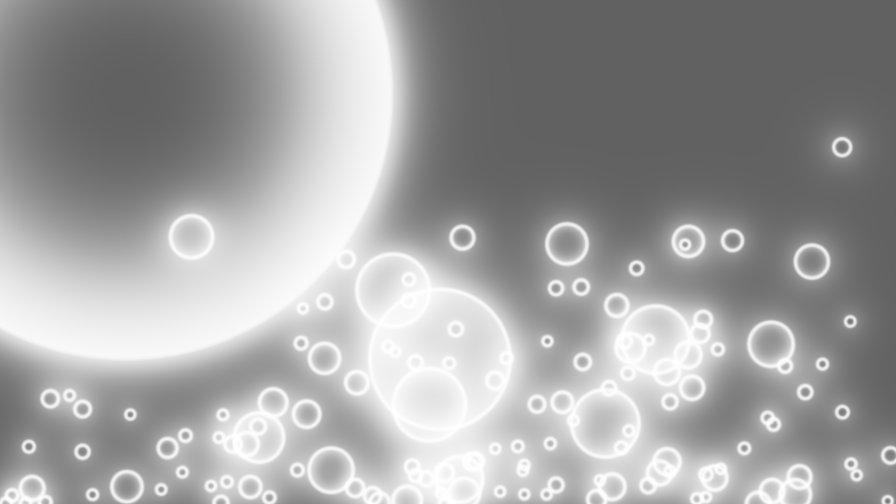
This background is drawn by a Shadertoy shader. Its source:

```glsl
#define BACKDROP 0.38
#define WIDTH 1.778
#define SMALL_COUNT 120
#define SEED 7.3
#define RIM_WIDTH 0.0036
#define RIM_LIGHT 0.42
#define HALO_LIGHT 0.13
#define HALO_REACH 0.026
#define ORB_CENTRE vec2(0.25, 0.815)
#define ORB_RADIUS 0.527
#define ORB_REACH 0.042

// Leading bubbles: centre and radius, in canvas heights
const vec3 LEADERS[15] = vec3[15](
    vec3(0.873, 0.287, 0.139), vec3(0.780, 0.424, 0.072),
    vec3(0.852, 0.197, 0.072), vec3(1.301, 0.326, 0.067),
    vec3(1.201, 0.160, 0.067), vec3(1.125, 0.516, 0.040),
    vec3(0.380, 0.530, 0.042), vec3(0.514, 0.132, 0.049),
    vec3(1.530, 0.317, 0.044), vec3(1.611, 0.481, 0.033),
    vec3(0.657, 0.067, 0.044), vec3(0.912, 0.049, 0.046),
    vec3(1.671, 0.708, 0.017), vec3(1.366, 0.521, 0.030),
    vec3(0.644, 0.289, 0.030));

float hash(float n) {
    return fract(sin(n * 12.9898 + SEED) * 43758.545);
}

// Light of one bubble: film inside, bright rim, halo outside
float bubble(vec2 p, vec3 shape) {
    float radius = shape.z;
    float dist = length(p - shape.xy);
    float gap = dist - radius;
    float inside = 1.0 - smoothstep(-RIM_WIDTH, RIM_WIDTH, gap);
    float t = min(dist / radius, 1.0);
    float film = 0.05 + 1.9 * radius + 0.32 * t * t * t;
    float rim = RIM_LIGHT * exp(-gap * gap / (RIM_WIDTH * RIM_WIDTH));
    float strength = HALO_LIGHT + 2.5 * radius;
    float halo = strength * exp(-max(gap, 0.0) / (HALO_REACH + 0.15 * radius));
    return rim + mix(halo, film, inside);
}

// Giant orb: dark core, wide white shell, soft outer glow
float orb(vec2 p) {
    float dist = length(p - ORB_CENTRE);
    float shell = 1.05 * pow(min(dist / ORB_RADIUS, 1.0), 2.6);
    float glow = 0.65 * exp(-max(dist - ORB_RADIUS, 0.0) / ORB_REACH);
    float outside = smoothstep(-0.006, 0.006, dist - ORB_RADIUS);
    return mix(shell, glow, outside);
}

// Small bubbles gather near the floor, rising higher to the right
vec3 scatteredBubble(float id) {
    float x = WIDTH * pow(hash(id), 0.8);
    float ceiling = mix(0.23, 0.53, smoothstep(0.40, 0.75, x));
    ceiling *= 1.0 - 0.25 * smoothstep(1.5, WIDTH, x);
    float y = ceiling * pow(hash(id + 211.0), 1.5);
    float radius = mix(0.009, 0.031, pow(hash(id + 437.0), 2.5));
    return vec3(x, y, radius);
}

void mainImage(out vec4 fragColor, in vec2 fragCoord) {
    vec2 p = fragCoord / iResolution.y;
    float light = BACKDROP + orb(p);

    for (int i = 0; i < LEADERS.length(); i++) {
        light += bubble(p, LEADERS[i]);
    }
    for (int i = 0; i < SMALL_COUNT; i++) {
        light += bubble(p, scatteredBubble(float(i) + 1.0));
    }

    // Soft shoulder towards white
    float excess = max(light - 0.7, 0.0);
    float tone = min(light, 0.7) + 0.3 * (1.0 - exp(-excess / 0.3));
    fragColor = vec4(vec3(tone), 1.0);
}
```
